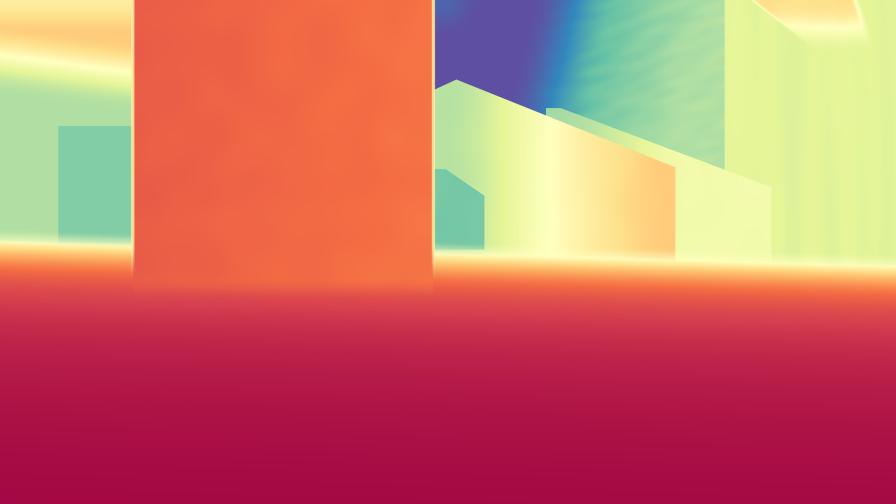
A WebGL 2 fragment shader for this texture map:

```glsl
#version 300 es
precision highp float;
// Depth map of a street: near floor and pillar, gabled houses and sky behind.
// Each layer is a formula for depth (0 near, 1 far), coloured by a spectral
// ramp and laid over the last through soft masks, on a 16 by 9 unit stage.
#define STAGE_HEIGHT 9.0
#define HORIZON_LEFT 4.69
#define HORIZON_SLOPE -0.0275
#define PILLAR_LEFT 2.37
#define PILLAR_RIGHT 7.74
#define PILLAR_BASE 3.92
#define RIM_WIDTH 0.022
#define MOTTLE 0.012

uniform vec2 u_resolution;
out vec4 fragColor;

float pixel; // size of one pixel in stage units

vec3 spectral(float depth) {
    vec3 ramp[11] = vec3[11](
        vec3(.62, .004, .26), vec3(.835, .243, .31), vec3(.957, .427, .263),
        vec3(.992, .682, .38), vec3(.996, .878, .545), vec3(1., 1., .749),
        vec3(.902, .961, .596), vec3(.671, .867, .643), vec3(.4, .761, .647),
        vec3(.196, .533, .741), vec3(.369, .31, .635));
    float s = clamp(depth, 0.0, 1.0) * 10.0;
    int i = min(int(s), 9);
    return mix(ramp[i], ramp[i + 1], s - float(i));
}

vec2 gradient(vec2 cell) {
    float a = 6.2832 * fract(sin(dot(cell, vec2(127.1, 311.7))) * 4375.85);
    return vec2(cos(a), sin(a));
}

float gradientNoise(vec2 p) {
    vec2 i = floor(p), f = fract(p), w = f * f * (3.0 - 2.0 * f);
    vec2 e = vec2(1, 0);
    float low = mix(dot(gradient(i), f), dot(gradient(i + e), f - e), w.x);
    float high = mix(dot(gradient(i + e.yx), f - e.yx),
                     dot(gradient(i + 1.0), f - 1.0), w.x);
    return mix(low, high, w.y);
}

// Smoothed inside test for a signed distance, positive inside
float inside(float d) { return smoothstep(-0.7 * pixel, 0.7 * pixel, d); }

void layer(inout vec3 col, float depth, float mask) {
    col = mix(col, spectral(depth), mask);
}

float leftWall(vec2 p) {
    float ceilingFade = smoothstep(8.58, 7.33, p.y + 0.13 * p.x);
    float wall = mix(0.36, 0.69, ceilingFade) + 0.08 * smoothstep(8.4, 9.0, p.y);
    float recess = inside(min(p.x - 1.04, 6.75 - p.y));
    return wall + 0.07 * recess;
}

float skyDepth(vec2 p) {
    float u = p.x + 0.25 * (STAGE_HEIGHT - p.y);
    float streaks = gradientNoise(vec2(p.x + 2.0 * p.y, 5.0 * p.y - 2.0 * p.x));
    float slope = smoothstep(9.6, 10.8, u);
    return 1.0 - 0.18 * smoothstep(9.48, 11.04, u)
         - 0.13 * smoothstep(10.2, 13.0, u) + 0.025 * streaks * slope
         - 0.04 * smoothstep(0.7, 0.0, length(p - vec2(7.9, 9.0)));
}

float rightWall(vec2 p) {
    float drop = STAGE_HEIGHT - p.y;
    float lamp = smoothstep(-0.06, 0.06, p.x - 13.44 - 1.26 * drop)
               * smoothstep(-0.1, 0.1, 15.27 + 0.37 * drop - p.x)
               * smoothstep(8.05, 8.95, p.y);
    float bands = gradientNoise(vec2(p.x * 3.0, p.y * 0.2));
    return 0.605 + 0.02 * bands - 0.2 * lamp;
}

void main() {
    pixel = STAGE_HEIGHT / u_resolution.y;
    vec2 p = gl_FragCoord.xy * pixel;
    float mottle = MOTTLE * gradientNoise(p * 1.3);
    float horizon = HORIZON_LEFT + HORIZON_SLOPE * p.x;

    // Distance: left wall, sky, right wall
    vec3 col = spectral(leftWall(p));
    layer(col, skyDepth(p), inside(p.x - PILLAR_RIGHT));
    layer(col, rightWall(p), inside(p.x - 12.94));

    // Rear house, showing a roof strip and a pale side
    float rearRoof = min(7.07, 7.06 - 0.376 * (p.x - 10.04));
    float rearDepth = mix(0.71, 0.55, smoothstep(9.8, 12.4, p.x)) + mottle;
    layer(col, rearDepth, inside(min(rearRoof - p.y, min(p.x - 9.75, 13.78 - p.x))));

    // Front house, its long side turning towards the viewer
    float along = p.x - 8.15;
    float frontRoof = 7.58 + min(0.46 * along, -0.401 * along);
    float frontDepth = 0.68 - 0.2 * smoothstep(7.9, 10.4, p.x)
                     - 0.12 * smoothstep(9.6, 12.0, p.x);
    float frontMask = inside(min(frontRoof - p.y, min(12.06 - p.x, p.x - PILLAR_RIGHT)));
    layer(col, frontDepth + mottle, frontMask);

    // Small shed beside the pillar
    float shedRoof = 5.98 - 0.69 * max(p.x - 7.96, 0.0);
    float shed = min(min(shedRoof - p.y, p.y - 4.54), min(8.65 - p.x, p.x - PILLAR_RIGHT));
    layer(col, 0.775 + mottle, inside(shed));

    // Floor with a pale haze along the horizon
    float below = horizon - p.y;
    layer(col, 0.5, 0.6 * smoothstep(-0.22, 0.0, below));
    float d = max(below, 0.0);
    float floorDepth = 0.36 * exp(-d / 0.375) + 0.14 * exp(-d / 1.875);
    layer(col, floorDepth, smoothstep(-0.05, 0.05, below));

    // Pillar with bright rims, melting into the floor at its base
    float across = (p.x - PILLAR_LEFT) / (PILLAR_RIGHT - PILLAR_LEFT);
    float side = min(p.x - PILLAR_LEFT, PILLAR_RIGHT - p.x);
    float stand = smoothstep(PILLAR_BASE - 0.27, PILLAR_BASE + 0.23, p.y);
    layer(col, mix(0.165, 0.21, across) + mottle, inside(side) * stand);
    float rim = 1.0 - smoothstep(RIM_WIDTH, RIM_WIDTH + pixel, abs(side));
    layer(col, 0.45, 0.8 * rim * smoothstep(4.0, 4.7, p.y));

    fragColor = vec4(col, 1.0);
}
```
